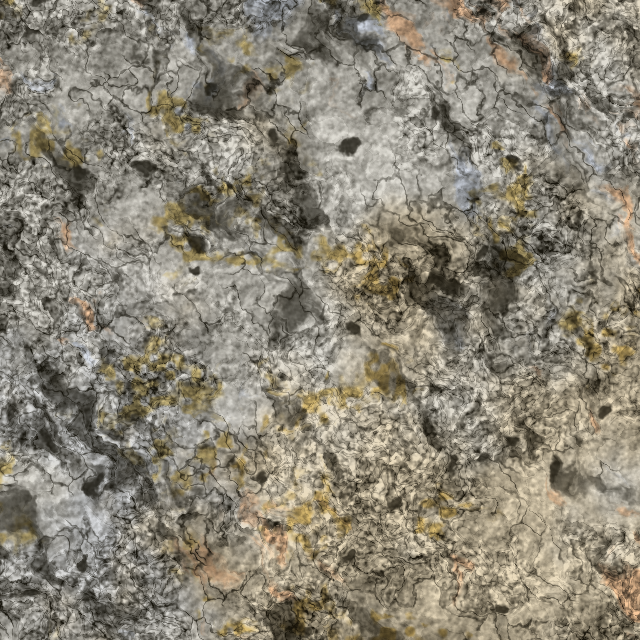
Reproduce this texture procedurally as a WebGL 1 fragment shader.

```glsl
precision highp float;
// Weathered grey rock: gritty chips, creases, pits, with ochre, tan and bluish stains.
uniform vec2 u_resolution;

float hash(vec2 p) {
  vec3 q = fract(p.xyx * 0.1031);
  q += dot(q, q.yzx + 33.33);
  return fract((q.x + q.y) * q.z);
}

vec2 hash2(vec2 p) {
  return vec2(hash(p), hash(p + 71.7));
}

float noise(vec2 p) {
  vec2 cell = floor(p), f = fract(p);
  f = f * f * (3.0 - 2.0 * f);
  return mix(mix(hash(cell), hash(cell + vec2(1, 0)), f.x),
             mix(hash(cell + vec2(0, 1)), hash(cell + vec2(1, 1)), f.x), f.y);
}

// Layered noise; every octave is turned to hide the lattice.
float fbm(vec2 p) {
  float sum = 0.0, amp = 0.5;
  for (int i = 0; i < 5; i++) {
    sum += amp * noise(p);
    p = mat2(1.6, 1.2, -1.2, 1.6) * p + 7.3;
    amp *= 0.55;
  }
  return sum / 1.055;
}

// Broken chips: x = nearest distance, y = gap to the next chip, z = tilted facet tone, w = chip id.
vec4 chips(vec2 p) {
  vec2 cell = floor(p), nearest = vec2(0.0), id = vec2(0.0);
  float d1 = 8.0, d2 = 8.0;
  for (int j = -1; j <= 1; j++)
    for (int i = -1; i <= 1; i++) {
      vec2 c = cell + vec2(i, j);
      vec2 offset = p - c - hash2(c);
      float d = length(offset);
      if (d < d1) {
        d2 = d1;
        d1 = d;
        nearest = offset;
        id = c;
      } else d2 = min(d2, d);
    }
  float tone = hash(id + 3.7) - 0.5 + dot(nearest, hash2(id + 19.1) - 0.5);
  return vec4(d1, d2 - d1, tone, hash(id + 41.3));
}

// Thin wandering line along the middle level of a noise field.
float crease(vec2 p, float width) {
  return 1.0 - smoothstep(0.0, width, abs(noise(p) - 0.5));
}

float relief(vec2 p) {
  return fbm(p * 14.0) + 0.45 * fbm(p * 45.0 + 9.0);
}

void main() {
  vec2 p = gl_FragCoord.xy / min(u_resolution.x, u_resolution.y);
  vec2 warp = vec2(fbm(p * 18.0), fbm(p * 18.0 + 40.0)) - 0.5;
  vec2 q = p + warp * 0.07;
  // Grain axis runs down to the right.
  vec2 s = vec2(dot(q, vec2(0.6, -0.8)) * 0.6, dot(q, vec2(0.8, 0.6)));

  // Regions: gritty or smooth, warm at lower right, bluish at lower left.
  float grit = smoothstep(0.36, 0.62, fbm(q * 9.0 + 3.0));
  float patches = fbm(p * 5.0 + 21.0) - 0.5;
  float warm = smoothstep(0.35, 0.95, p.x * 0.65 - p.y * 0.55 + 0.45 + patches * 1.6);
  float blue = smoothstep(0.55, 0.9, 0.85 - length(p - vec2(0.25, 0.15)) * 0.75 + patches);
  blue = max(blue, smoothstep(0.65, 0.75, fbm(s * 13.0 + 60.0)));

  // Side light, broad tone and chip facets.
  float tone = 0.625 + 0.4 * (fbm(q * 7.0 + 13.0) - 0.5);
  tone += 0.85 * (relief(p) - relief(p + vec2(-0.004, 0.005)));
  vec4 coarse = chips(s * 34.0);
  vec4 fine = chips(q * 78.0 + 5.0);
  tone += 0.10 * coarse.z + 0.15 * fine.z * (0.4 + grit);

  // Fine grain, stronger on gritty ground.
  float grain = noise(p * 145.0) + noise(mat2(0.8, 0.6, -0.6, 0.8) * p * 250.0) - 1.0;
  tone += grain * mix(0.13, 0.30, grit);

  // Gaps between chips and wandering creases.
  float gaps = (1.0 - smoothstep(0.02, 0.13, coarse.y)) * smoothstep(0.4, 0.6, noise(q * 24.0));
  gaps = max(gaps, (1.0 - smoothstep(0.03, 0.22, fine.y)) * grit * 0.6);
  float lines = crease(s * vec2(22.0, 40.0), 0.06) * smoothstep(0.45, 0.7, noise(p * 13.0 + 8.0));
  lines = max(lines, crease(q * 62.0, 0.09) * grit * 0.75);
  tone -= 0.27 * max(gaps, lines);

  // Shadowed hollows and small round pits.
  float hollow = smoothstep(0.60, 0.73, fbm(s * vec2(14.0, 19.0) + 30.0));
  vec4 hole = chips(q * 19.0 + 50.0);
  float pit = step(0.91, hole.w) * (1.0 - smoothstep(0.13, 0.26, hole.x));
  tone *= 1.0 - 0.48 * hollow;
  tone = mix(tone, 0.15 + 0.05 * grain, pit * 0.85);
  tone = clamp(tone, 0.08, 0.86);

  // Mineral tints.
  vec3 color = tone + vec3(0.012, 0.002, -0.032);
  color *= mix(vec3(1.0), vec3(1.07, 1.0, 0.87), warm * 0.8);
  color *= mix(vec3(1.0), vec3(0.95, 1.0, 1.12), blue * (1.0 - warm) * 0.8);
  float moss = smoothstep(0.60, 0.70, fbm(q * 10.0 + 80.0)) * smoothstep(0.3, 0.65, noise(p * 75.0));
  color *= mix(vec3(1.0), vec3(0.92, 0.82, 0.50), moss * 0.8);
  float rust = smoothstep(0.67, 0.76, fbm(s * vec2(9.0, 13.0) + 110.0));
  color = mix(color, tone * vec3(1.15, 0.89, 0.66), rust * 0.75);

  gl_FragColor = vec4(clamp(color, 0.0, 1.0), 1.0);
}
```
